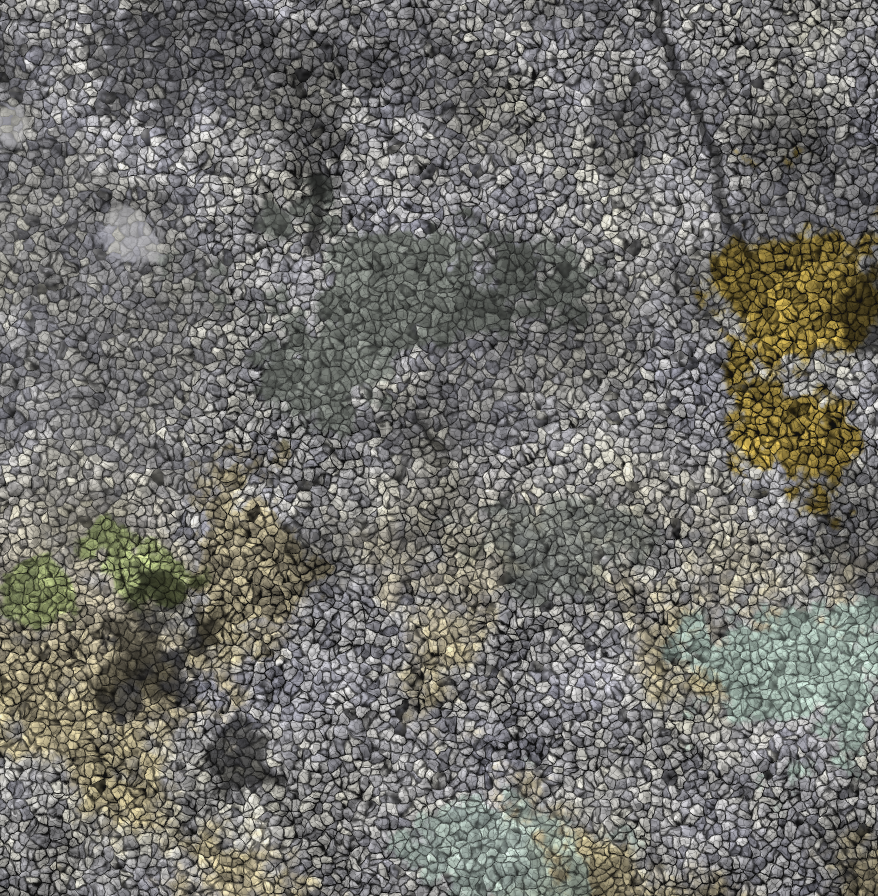
Give the GLSL for this texture, as a WebGL 2 fragment shader.

```glsl
#version 300 es
precision highp float;

uniform vec2 u_resolution;
out vec4 fragColor;

float hash(vec2 p) {
  return fract(sin(dot(p, vec2(127.1, 311.7))) * 43758.5453);
}

float noise(vec2 p) {
  vec2 i = floor(p), f = fract(p);
  f = f * f * (3.0 - 2.0 * f);
  return mix(mix(hash(i), hash(i + vec2(1, 0)), f.x),
             mix(hash(i + vec2(0, 1)), hash(i + vec2(1, 1)), f.x), f.y);
}

float fbm(vec2 p) {
  float sum = 0.0, amp = 0.5;
  for (int i = 0; i < 5; i++) {
    sum += amp * noise(p);
    p = mat2(1.6, 1.2, -1.2, 1.6) * p + 7.3;
    amp *= 0.5;
  }
  return sum / 0.97;
}

// Cellular grains: x = gap to the neighbour, y = grain value, z = slope to the light
vec3 grains(vec2 p) {
  vec2 cell = floor(p), nearest = vec2(0), id = vec2(0);
  float d1 = 9.0, d2 = 9.0;
  for (int y = -1; y <= 1; y++) {
    for (int x = -1; x <= 1; x++) {
      vec2 c = cell + vec2(x, y);
      vec2 off = p - c - vec2(hash(c), hash(c + 53.7));
      float d = length(off);
      if (d < d1) {
        d2 = d1; d1 = d; nearest = off; id = c;
      } else {
        d2 = min(d2, d);
      }
    }
  }
  return vec3(d2 - d1, hash(id + 17.3), dot(nearest, vec2(-0.5, 0.85)));
}

// Ragged elliptical stain
float blob(vec2 p, vec2 center, vec2 radius, float ragged) {
  return 1.0 - smoothstep(0.7, 1.15, length((p - center) / radius) + ragged);
}

float crack(vec2 p, vec2 a, vec2 b, float width) {
  vec2 ab = b - a;
  float t = clamp(dot(p - a, ab) / dot(ab, ab), 0.0, 1.0);
  return 1.0 - smoothstep(0.3 * width, width, length(p - a - t * ab));
}

void main() {
  vec2 p = gl_FragCoord.xy / u_resolution.y;
  float broad = fbm(p * 5.0 + 3.1);
  float medium = fbm(p * 17.0 + 8.0);
  float rough = fbm(p * 60.0);
  float fine = noise(p * 230.0);
  float ragged = 2.2 * (medium - 0.5) + 1.4 * (rough - 0.5);

  // Where the crust is worn, dusty or dark
  float worn = max(blob(p, vec2(0.46, 0.68), vec2(0.15, 0.08), ragged),
                   blob(p, vec2(0.38, 0.59), vec2(0.07, 0.06), ragged));
  worn = max(worn, 0.7 * blob(p, vec2(0.62, 0.39), vec2(0.08, 0.05), ragged));
  float dusty = blob(p, vec2(0.06, 0.68), vec2(0.17, 0.32), ragged);
  float dark = 0.65 * blob(p, vec2(0.25, 0.92), vec2(0.2, 0.09), ragged);
  dark = max(dark, 0.6 * blob(p, vec2(0.65, 0.63), vec2(0.08, 0.035), ragged));
  dark = max(dark, 0.6 * smoothstep(0.58, 0.72, broad));
  float pale = max(blob(p, vec2(0.62, 0.53), vec2(0.15, 0.11), ragged),
                   blob(p, vec2(0.73, 0.76), vec2(0.08, 0.2), ragged));

  // Crumbled grains with dark gaps
  vec2 warp = vec2(rough, fbm(p * 60.0 + 31.0)) - 0.5;
  vec3 g = grains((p + 0.014 * warp) * 92.0);
  vec3 chips = grains((p + 0.008 * warp) * 165.0 + 40.0);
  float body = smoothstep(0.0, 0.3, g.x) * mix(0.65, 1.0, smoothstep(0.0, 0.25, chips.x));
  float tone = mix(0.2, 0.5 + 0.27 * g.y + 0.16 * (chips.y - 0.5), body);
  tone += 0.16 * g.z + 0.22 * (fine - 0.5) + 0.3 * (rough - 0.5);
  tone += 0.3 * (medium - 0.5) + 0.06 * pale;
  tone = mix(tone, 0.36 + 0.35 * (tone - 0.45), 0.75 * worn);
  tone = mix(tone, 0.45 + 0.5 * (tone - 0.45), 0.65 * dusty);
  tone = mix(tone, 0.27 + 0.5 * (tone - 0.45), dark);

  // Grey stone drifting between lilac and cream
  float warmth = 0.55 * g.y + 0.9 * (fbm(p * 9.0 + 20.0) - 0.5) + 0.2;
  vec3 tint = mix(vec3(0.98, 0.98, 1.06), vec3(1.02, 1.01, 0.93), clamp(warmth, 0.0, 1.0));
  tint = mix(tint, vec3(0.98, 1.02, 0.97), worn);

  // Lichens: ochre, faint yellow, green and mint
  float ochre = max(blob(p, vec2(0.89, 0.67), vec2(0.085, 0.085), ragged),
                    blob(p, vec2(0.88, 0.5), vec2(0.06, 0.07), ragged));
  float yellow = smoothstep(0.5, 0.68, fbm(p * 8.0 + 51.0) + 0.25 * (rough - 0.5));
  yellow *= 0.6 * (1.0 - smoothstep(0.2, 0.55, p.y));
  yellow = max(yellow, 0.55 * blob(p, vec2(0.28, 0.38), vec2(0.06, 0.09), ragged));
  float green = max(blob(p, vec2(0.15, 0.365), vec2(0.05, 0.045), ragged),
                    blob(p, vec2(0.05, 0.34), vec2(0.04, 0.035), ragged));
  float mint = max(blob(p, vec2(0.9, 0.25), vec2(0.11, 0.09), ragged),
                   0.8 * blob(p, vec2(0.56, 0.06), vec2(0.1, 0.06), ragged));
  tint = mix(tint, vec3(1.08, 0.98, 0.66), yellow);
  tint = mix(tint, vec3(1.0, 1.1, 0.7), 0.8 * green);
  tint = mix(tint, vec3(0.96, 1.07, 1.01), mint);
  tint = mix(tint, vec3(1.05, 0.88, 0.34), 0.85 * ochre);
  tone = mix(tone, 0.6 + 0.65 * (tone - 0.45), 0.75 * mint);

  // Pits, fissures and a few pale stones
  float pit = max(blob(p, vec2(0.155, 0.28), vec2(0.06, 0.065), ragged),
                  blob(p, vec2(0.28, 0.16), vec2(0.035, 0.05), ragged));
  pit = max(pit, blob(p, vec2(0.98, 0.64), vec2(0.035, 0.06), ragged));
  vec2 q = p + 0.03 * (vec2(medium, rough) - 0.5);
  pit = max(pit, crack(q, vec2(0.73, 1.0), vec2(0.83, 0.72), 0.008));
  pit = max(pit, crack(q, vec2(0.345, 0.8), vec2(0.355, 0.72), 0.011));
  pit = max(pit, crack(q, vec2(0.465, 0.54), vec2(0.495, 0.495), 0.008));
  tone = mix(tone, 0.17 + 0.25 * (tone - 0.4), 0.8 * pit);
  float stone = max(blob(p, vec2(0.013, 0.86), vec2(0.018, 0.022), 0.3 * ragged),
                    blob(p, vec2(0.14, 0.73), vec2(0.025, 0.022), ragged));
  tone = mix(tone, 0.7 + 0.3 * (tone - 0.45), 0.8 * stone);

  fragColor = vec4(clamp(tone * tint, 0.06, 0.95), 1.0);
}
```
